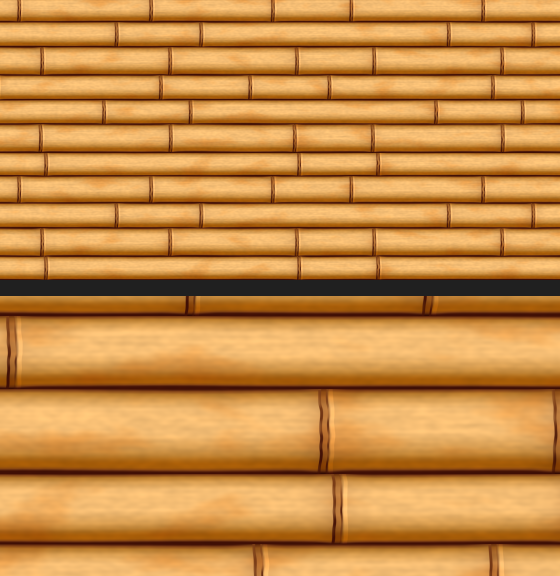
Top: the whole. Bottom: its middle third, enlarged.
Give the GLSL for this texture, as a Shadertoy shader.

```glsl
const vec3 STRAW = vec3(0.97, 0.75, 0.46);
const vec3 HONEY = vec3(0.84, 0.61, 0.31);
const vec3 OCHRE = vec3(0.71, 0.47, 0.16);
const vec3 AMBER = vec3(0.65, 0.36, 0.03);
const vec3 BROWN = vec3(0.48, 0.24, 0.09);
const vec3 SHADOW = vec3(0.25, 0.06, 0.02);

const float PERIOD = 1.186;     // horizontal repeat, in canvas heights
const float FIRST_TOP = -0.018; // the top cane is partly cut off
const int ROWS = 11;
const int KINDS = 7;

// Each kind of cane: three node positions, then its thickness
const vec4 CANES[KINDS] = vec4[KINDS](
    vec4(0.068, 0.539, 0.974, 0.097),
    vec4(0.416, 0.718, 0.718, 0.089),
    vec4(0.150, 0.607, 1.060, 0.101),
    vec4(0.574, 0.893, 1.176, 0.088),
    vec4(0.371, 0.680, 0.680, 0.087),
    vec4(0.145, 0.609, 1.052, 0.101),
    vec4(0.164, 1.068, 1.068, 0.084));

vec2 hashGradient(vec2 cell) {
    vec3 q = fract(cell.xyx * vec3(0.1031, 0.1030, 0.0973));
    q += dot(q, q.yzx + 33.33);
    float angle = 6.2832 * fract((q.x + q.y) * q.z);
    return vec2(cos(angle), sin(angle));
}

float gradientNoise(vec2 p) {
    vec2 i = floor(p), f = fract(p);
    vec2 u = f * f * f * (f * (f * 6.0 - 15.0) + 10.0);
    vec2 e = vec2(0.0, 1.0);
    float a = dot(hashGradient(i), f);
    float b = dot(hashGradient(i + e.yx), f - e.yx);
    float c = dot(hashGradient(i + e.xy), f - e.xy);
    float d = dot(hashGradient(i + e.yy), f - e.yy);
    return mix(mix(a, b, u.x), mix(c, d, u.x), u.y);
}

int caneKind(int row) {
    return row == ROWS - 1 ? KINDS - 1 : row % KINDS;
}

// Signed horizontal distance to the closest node of a cane
float nodeDistance(float x, vec3 nodes) {
    vec3 d = mod(x - nodes + 0.5 * PERIOD, PERIOD) - 0.5 * PERIOD;
    float nearest = abs(d.x) < abs(d.y) ? d.x : d.y;
    return abs(nearest) < abs(d.z) ? nearest : d.z;
}

float lineMask(float d, float halfWidth, float blur) {
    return 1.0 - smoothstep(halfWidth - 0.5 * blur, halfWidth + blur, abs(d));
}

// Rounded shading across a cane, t runs from its top (0) to its bottom (1)
vec3 roundShade(float t) {
    vec3 c = mix(SHADOW, BROWN, smoothstep(-0.02, 0.02, t));
    c = mix(c, OCHRE, smoothstep(0.0, 0.06, t));
    c = mix(c, HONEY, smoothstep(0.03, 0.13, t));
    c = mix(c, STRAW, smoothstep(0.09, 0.25, t));
    c = mix(c, HONEY, smoothstep(0.50, 0.74, t));
    c = mix(c, OCHRE, smoothstep(0.68, 0.84, t));
    c = mix(c, AMBER, smoothstep(0.77, 0.89, t));
    c = mix(c, BROWN, smoothstep(0.92, 0.975, t));
    return mix(c, SHADOW, smoothstep(0.95, 0.99, t));
}

// Faint warm smudges, soft tone changes and fine lengthwise grain
vec3 weather(vec3 c, vec2 p, float seed) {
    float smudge = gradientNoise(vec2(p.x * 9.0 + seed * 17.3, p.y * 24.0 + seed));
    float detail = gradientNoise(vec2(p.x * 30.0 - seed * 9.1, p.y * 75.0));
    float speckle = gradientNoise(vec2(p.x * 75.0 + seed * 4.3, p.y * 150.0));
    float grain = gradientNoise(vec2(p.x * 6.0 + seed * 3.7, p.y * 180.0));
    float stain = smoothstep(0.0, 0.7, smudge + 0.3 * detail);
    c *= mix(vec3(1.0), vec3(0.92, 0.76, 0.50), 0.6 * stain);
    return c * (1.0 + 0.05 * grain + 0.05 * detail + 0.05 * speckle);
}

// Paired thin rings with a tan collar and soft shade beside them
vec3 drawNode(vec3 c, float d, float t, float wear, float blur) {
    float bend = 0.0025 * (4.0 * t * (1.0 - t) - 0.5);
    d -= bend + 0.002 * wear;
    c *= 1.0 - vec3(0.13, 0.17, 0.20) * exp(-abs(d + 0.004) * 60.0);
    c = mix(c, c * vec3(0.86, 0.76, 0.64), lineMask(d, 0.004, blur));
    c *= 1.0 + 0.12 * lineMask(d - 0.0095, 0.002, blur);
    vec3 ringColor = mix(BROWN, SHADOW, smoothstep(0.1, 0.85, t));
    float left = clamp(0.85 + 0.8 * wear, 0.0, 1.0);
    float right = clamp(0.65 - 0.9 * wear, 0.0, 1.0);
    c = mix(c, ringColor, left * lineMask(d + 0.0042, 0.0014, blur));
    return mix(c, ringColor, right * lineMask(d - 0.0046, 0.0009, blur));
}

void mainImage(out vec4 fragColor, in vec2 fragCoord) {
    float blur = 1.0 / iResolution.y;
    vec2 p = fragCoord * blur;
    float depth = 1.0 - p.y;

    // Find the cane under this point
    float top = FIRST_TOP;
    int kind = caneKind(0);
    for (int row = 0; row < ROWS - 1; row++) {
        float next = top + CANES[kind].w;
        if (depth < next) break;
        top = next;
        kind = caneKind(row + 1);
    }
    vec4 cane = CANES[kind];
    float seed = float(kind) + 1.0;
    float d = nodeDistance(p.x, cane.xyz);
    float across = (depth - top) / cane.w;

    // Canes swell at their nodes and wander slightly between them
    float swell = exp(-d * d * 2500.0);
    float wander = 0.02 * gradientNoise(vec2(p.x * 5.0, seed * 7.31));
    float t = 0.5 + (across - 0.5 + wander) * mix(1.015, 0.975, swell);

    vec2 surface = vec2(p.x, across * cane.w);
    vec3 color = weather(roundShade(t), surface, seed);
    float wear = gradientNoise(vec2(p.x * 30.0, surface.y * 60.0 + seed * 5.7));
    color = drawNode(color, d, clamp(t, 0.0, 1.0), wear, blur);
    fragColor = vec4(clamp(color, 0.0, 1.0), 1.0);
}
```
